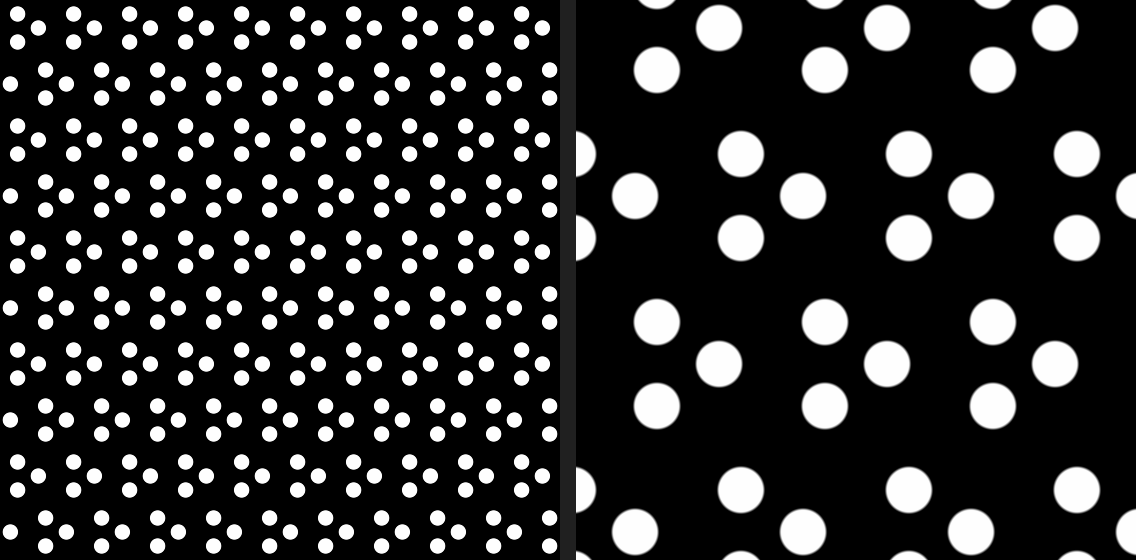
Left: the whole. Right: its middle third, enlarged.
A three.js fragment shader for this pattern:

```glsl
// White dots in triangular groups of three on black, in half-shifted rows.
#define REPEATS 10.0        // groups across and rows up, even so the rows wrap
#define ROW_SHIFT 0.5       // sideways shift of alternate rows, in cells
#define DOT_RADIUS 0.137    // in cells
#define SPREAD_X 0.185      // dot offset from the cell centre, in cells
#define SPREAD_Y 0.25
#define EDGE 0.01           // half width of the soft rim, in cells
#define GROUND vec3(0.0)
#define DOT_COLOUR vec3(0.995)

varying vec2 vUv;

// Signed distance to a dot, negative inside
float dotDistance(vec2 p, vec2 centre) {
  return length(p - centre) - DOT_RADIUS;
}

// Two stacked dots on the left and one on the right
float groupDistance(vec2 p) {
  float pair = dotDistance(vec2(p.x, abs(p.y)), vec2(-SPREAD_X, SPREAD_Y));
  float single = dotDistance(p, vec2(SPREAD_X, 0.0));
  return min(pair, single);
}

void main() {
  // Cell grid, with every other row shifted, starting at the bottom
  vec2 grid = vUv * REPEATS;
  float shifted = 1.0 - mod(floor(grid.y), 2.0);
  grid.x += ROW_SHIFT * shifted;
  vec2 cell = fract(grid) - 0.5;

  // Smooth dot coverage
  float coverage = 1.0 - smoothstep(-EDGE, EDGE, groupDistance(cell));
  gl_FragColor = vec4(mix(GROUND, DOT_COLOUR, coverage), 1.0);
}
```
